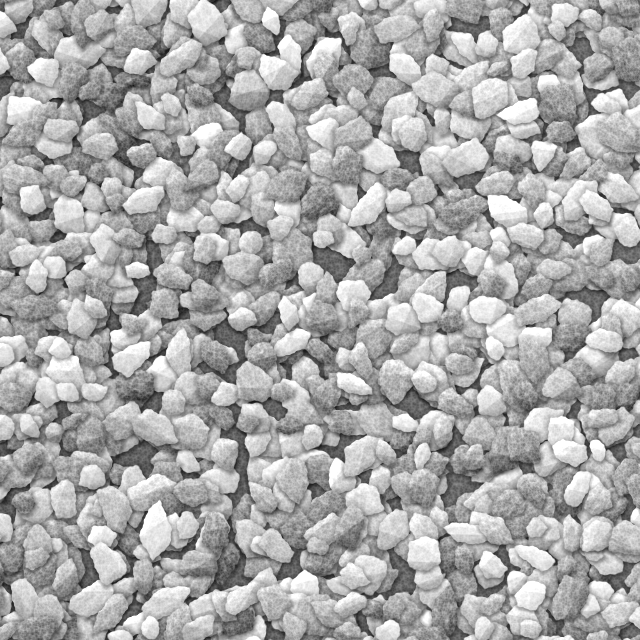
Give the GLSL for this texture, as a Shadertoy shader.

```glsl
// Grey and white crushed gravel: overlapping angular stones with speckled faces.

const float TAU = 6.2831853;
const int LAYERS = 5;
const int SIDES = 6;
const vec2 LIGHT = vec2(-0.35, 0.94);
const float GAP_TONE = 0.42;
const float DARK_STONE = 0.56;
const float PALE_STONE = 0.93;

float hash(vec2 p) {
    vec3 q = fract(p.xyx * vec3(0.1031, 0.1030, 0.0973));
    q += dot(q, q.yzx + 33.33);
    return fract((q.x + q.y) * q.z);
}

vec2 hash2(vec2 p) {
    return vec2(hash(p), hash(p + 57.3));
}

vec2 direction(float angle) {
    return vec2(cos(angle), sin(angle));
}

mat2 rotation(float angle) {
    vec2 d = direction(angle);
    return mat2(d.x, -d.y, d.y, d.x);
}

// Distance to the nearest random cell point, centred near zero
float cellular(vec2 p) {
    vec2 cell = floor(p);
    float nearest = 2.0;
    for (int y = -1; y <= 1; y++)
    for (int x = -1; x <= 1; x++) {
        vec2 id = cell + vec2(x, y);
        nearest = min(nearest, length(id + hash2(id) - p));
    }
    return nearest - 0.48;
}

// Warped sine octaves for mineral clouds and veins
float layeredSines(vec2 p, float seed) {
    float sum = 0.0, amp = 0.5;
    mat2 turn = 1.8 * rotation(1.1);
    for (int i = 0; i < 5; i++) {
        p = turn * p + seed * 17.0;
        sum += amp * sin(p.x + 1.8 * sin(p.y));
        amp *= 0.75;
    }
    return sum;
}

// Irregular polygon: x is signed distance, yz the blended edge normal
vec3 stoneShape(vec2 p, vec2 id, float radius, float sharpness) {
    float sum = 0.0;
    vec2 normal = vec2(0.0);
    for (int k = 0; k < SIDES; k++) {
        vec2 rnd = hash2(id + float(k) * 7.7);
        vec2 dir = direction((float(k) + 0.65 * rnd.x) * TAU / float(SIDES));
        float weight = exp((dot(p, dir) - radius * mix(0.74, 1.12, rnd.y)) * sharpness);
        sum += weight;
        normal += weight * dir;
    }
    return vec3(log(sum) / sharpness, normal / sum);
}

// Tone step across a random ridge line
float ridge(vec2 p, vec2 light, vec2 id) {
    vec2 dir = direction(TAU * hash(id + 8.4));
    float side = smoothstep(-0.025, 0.025, dot(p, dir) - 0.2 * hash(id + 5.6));
    return side * (0.10 * dot(dir, light) - 0.01);
}

// Brightness of a stone face from its base tone, facets and minerals
float stoneFace(vec2 p, vec3 shape, vec2 light, vec2 id, float grain) {
    float rnd = hash(id + 3.1);
    float rough = mix(1.35, 0.45, rnd);
    float chamfer = smoothstep(-0.22, -0.06, shape.x);
    float rim = smoothstep(-0.05, 0.02, shape.x);
    float tone = mix(DARK_STONE, PALE_STONE, pow(rnd, 0.8));
    tone += chamfer * dot(shape.yz, light) * 0.10 - rim * 0.04;
    tone += ridge(p, light, id) + ridge(p, light, id + 13.0);
    tone += rough * 0.05 * layeredSines(p * vec2(4.0, 9.0), rnd);
    return tone + rough * grain;
}

// Paints one jittered grid of stones, with contact shadows, over a tone
float paintLayer(float tone, vec2 uv, float cells, float density, float seed, float grain) {
    vec2 grid = uv * cells + seed * 3.7;
    float edge = 0.8 * cells / iResolution.y;
    for (int y = 1; y >= -1; y--)
    for (int x = -1; x <= 1; x++) {
        vec2 cell = floor(grid) + vec2(x, y);
        vec2 id = cell + seed * 41.0;
        vec2 q = grid - cell - mix(vec2(0.1), vec2(0.9), hash2(id));
        if (hash(id + 9.2) > density || dot(q, q) > 1.2) continue;

        mat2 turn = rotation(TAU * hash(id + 1.7));
        float stretch = mix(1.0, 1.35, hash(id + 2.9));
        float radius = mix(0.28, 0.56, hash(id + 6.3));
        vec2 p = turn * q;
        vec2 light = turn * LIGHT;
        vec2 bent = p + 0.014 * sin(p.yx * 17.0 + id) + 0.006 * sin(p.yx * 43.0 + id);
        vec3 shape = stoneShape(bent * vec2(1.0 / stretch, stretch), id, radius,
                                mix(20.0, 42.0, hash(id + 4.4)));

        float shade = 0.27 - 0.17 * dot(shape.yz, light);
        tone *= 1.0 - shade * (1.0 - smoothstep(-0.02, 0.15, shape.x));
        float cover = 1.0 - smoothstep(-edge, edge, shape.x);
        if (cover > 0.0) tone = mix(tone, stoneFace(p, shape, light, id, grain), cover);
    }
    return tone;
}

void mainImage(out vec4 fragColor, in vec2 fragCoord) {
    vec2 uv = fragCoord / iResolution.y;
    float grain = 0.15 * cellular(uv * 230.0) + 0.13 * cellular(uv * 120.0 + 20.0);
    float tone = GAP_TONE + grain;

    // Deep stones first, then sparser and smaller ones on top
    for (int i = 0; i < LAYERS; i++) {
        float level = float(i) / float(LAYERS - 1);
        tone = paintLayer(tone, uv, mix(14.5, 18.0, level), mix(1.0, 0.6, level),
                          float(i) + 1.0, grain);
    }

    // Slightly brighter toward the right
    tone += 0.05 * (uv.x - 0.5);
    fragColor = vec4(vec3(clamp(tone, 0.0, 1.0)), 1.0);
}
```
